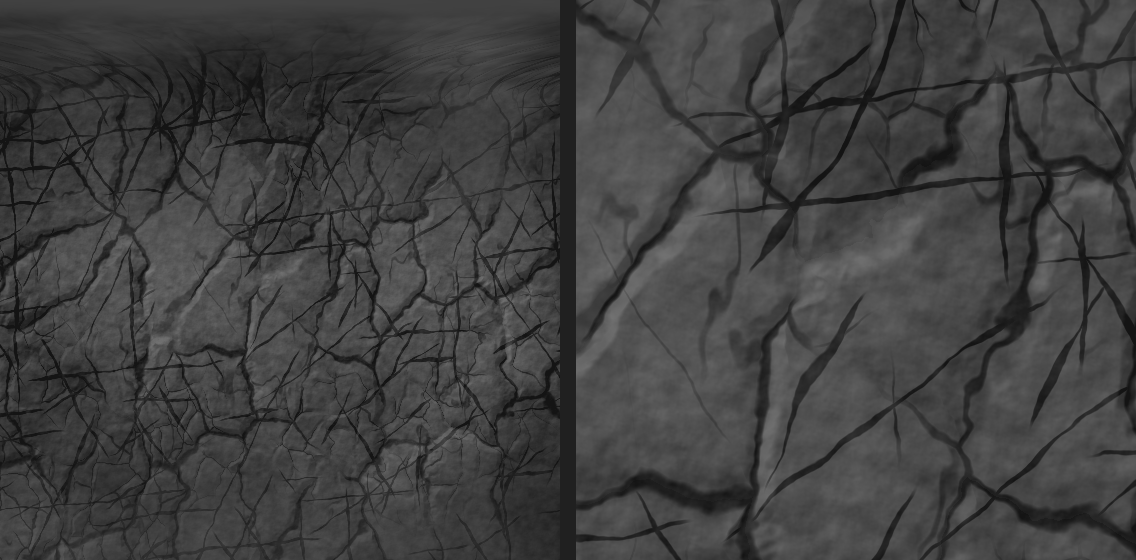
Left: the whole. Right: its middle third, enlarged.
This texture is drawn by a WebGL 1 fragment shader. Its source:

```glsl
precision highp float;
// Dark weathered cliff: jagged Voronoi blocks form a relief lit from the upper left.
// Thin broken fractures and wandering veins cut across it; the middle is crisp, the
// borders sink into shade and the top smears out into soft horizontal streaks.
uniform vec2 u_resolution;

#define BASE_TONE 0.238
#define RELIEF_GAIN 0.068
#define CRACK_DEPTH 0.17
#define FRACTURE_DEPTH 0.17
#define VEIN_DEPTH 0.10
#define WARP 0.11
#define JAGGEDNESS 0.028
#define BIG_BLOCKS vec2(9.0, 5.2)
#define SMALL_BLOCKS vec2(23.0, 15.0)
#define LIGHT_DIR vec2(-0.55, 0.83)
#define GRAIN 0.12

float hash(vec2 p) {
  vec3 q = fract(p.xyx * 0.1031);
  q += dot(q, q.yzx + 33.33);
  return fract((q.x + q.y) * q.z);
}

vec2 hash2(vec2 p) {
  return vec2(hash(p), hash(p + 71.7));
}

float noise(vec2 p) {
  vec2 i = floor(p), f = fract(p);
  f = f * f * (3.0 - 2.0 * f);
  return mix(mix(hash(i), hash(i + vec2(1, 0)), f.x),
             mix(hash(i + vec2(0, 1)), hash(i + vec2(1, 1)), f.x), f.y);
}

float fbm(vec2 p) {
  float sum = 0.0, amp = 0.533;
  for (int i = 0; i < 4; i++) {
    sum += amp * noise(p);
    p = mat2(1.6, 1.2, -1.2, 1.6) * p + 9.7;
    amp *= 0.5;
  }
  return sum;
}

vec2 wander(vec2 p) {
  return vec2(fbm(p), fbm(p + 37.3)) - 0.5;
}

// Voronoi cell: x = distance to the border, y = cell id, zw = offset from the seed
vec4 blocks(vec2 p) {
  vec2 cell = floor(p), f = fract(p), nearest = vec2(0.0), owner = vec2(0.0);
  float best = 9.0, border = 9.0;
  for (int y = -1; y <= 1; y++)
    for (int x = -1; x <= 1; x++) {
      vec2 g = vec2(x, y), r = g + hash2(cell + g) - f;
      float d = dot(r, r);
      if (d < best) { best = d; nearest = r; owner = cell + g; }
    }
  for (int y = -1; y <= 1; y++)
    for (int x = -1; x <= 1; x++) {
      vec2 g = vec2(x, y), r = g + hash2(cell + g) - f, side = r - nearest;
      if (dot(side, side) > 0.0001)
        border = min(border, dot(0.5 * (r + nearest), normalize(side)));
    }
  return vec4(border, hash(owner + 5.3), -nearest);
}

// Gap between blocks whose width swells and dies away along its length
float gap(float border, float swell) {
  float width = 0.014 + 0.055 * swell * swell;
  return (1.0 - smoothstep(0.3 * width, width, border)) * smoothstep(0.3, 0.5, swell);
}

// Rock surface: x = height, y = crack darkness, z = block tone
vec3 rock(vec2 p) {
  vec2 w = p + WARP * wander(p * 5.0) + JAGGEDNESS * wander(p * 26.0);
  vec4 big = blocks(w * BIG_BLOCKS), small = blocks(w * SMALL_BLOCKS + 3.0);
  float shattered = smoothstep(0.32, 0.65, noise(p * 4.5 + 11.0));
  vec2 tilt = hash2(vec2(big.y * 900.0, 3.0)) - 0.5;
  float rise = smoothstep(0.0, 0.13, big.x), step2 = smoothstep(0.0, 0.2, small.x);
  float height = rise * (0.012 + 0.045 * dot(big.zw, tilt));
  height += shattered * step2 * (0.005 + 0.014 * (small.y - 0.5) * small.z);
  height += 0.014 * fbm(p * vec2(26.0, 17.0)) + 0.003 * fbm(p * 110.0);
  float crack = max(gap(big.x, noise(p * 12.0)),
                    0.8 * shattered * gap(small.x, noise(p * 19.0 + 4.0)));
  crack = max(crack, 0.35 * exp(-16.0 * big.x) * noise(p * 12.0));
  return vec3(height, crack, 0.65 * big.y + 0.35 * mix(0.5, small.y, shattered));
}

// Straight thin fractures in five directions, each broken into tapering runs
float fractures(vec2 p, float px) {
  float dark = 0.0;
  vec2 bent = p + 0.03 * wander(p * 8.0) + 0.006 * wander(p * 45.0);
  for (int i = 0; i < 5; i++) {
    float k = float(i), a = 0.5 * k - 0.55, count = 13.0 + k;
    vec2 q = mat2(cos(a), sin(a), -sin(a), cos(a)) * bent;
    float strip = floor(q.x * count);
    float offset = fract(q.x * count) - 0.25 - 0.5 * hash(vec2(strip, k));
    float run = smoothstep(0.56, 0.9, noise(vec2(strip * 17.0 + k * 5.0, q.y * 8.0 + strip * 3.7)));
    float width = 0.0035 * run * noise(q * 40.0);
    float line = 1.0 - smoothstep(width, width + 0.0008 + 0.5 * px, abs(offset) / count);
    dark = max(dark, line * smoothstep(0.0, 0.25, run));
  }
  return dark;
}

// Hairline veins along the level lines of upright noise
float veins(vec2 p) {
  float ridge = abs(fbm(p * vec2(15.0, 8.0) + 50.0) - 0.5);
  return (1.0 - smoothstep(0.004, 0.022, ridge)) * smoothstep(0.45, 0.7, noise(p * 13.0 + 8.0));
}

void main() {
  vec2 uv = gl_FragCoord.xy / u_resolution;
  float px = 1.0 / u_resolution.y;
  float top = smoothstep(0.82, 0.98, uv.y);
  vec2 p = vec2(0.5 + (uv.x - 0.5) * mix(1.0, 0.45, top), uv.y);

  // Where the rock is crisp and lit
  float patches = fbm(uv * 3.6 + 2.0) - 0.5;
  float heart = smoothstep(0.02, 0.42, uv.y + 0.5 * patches) * (1.0 - smoothstep(0.58, 0.84, uv.y + 0.4 * patches));
  float sides = smoothstep(0.0, 0.18, uv.x) * (1.0 - smoothstep(0.84, 1.0, uv.x));
  float crisp = mix(0.4, 1.0, heart) * (1.0 - 0.9 * top);

  // Directional light from the slope of the relief
  vec3 here = rock(p);
  float reach = 0.002;
  float slope = (here.x - rock(p + reach * LIGHT_DIR).x) / reach;
  float tone = BASE_TONE + 0.2 * patches + 0.05 * (heart - 0.5) + 0.04 * (sides - 0.75);
  tone += crisp * (RELIEF_GAIN * clamp(slope, -1.2, 1.4) + 0.09 * (here.z - 0.45));
  tone += GRAIN * (0.35 + 0.65 * crisp) * (fbm(p * vec2(80.0, 105.0)) - 0.5);
  float cut = max(CRACK_DEPTH * here.y, FRACTURE_DEPTH * fractures(p, px));
  tone -= crisp * max(cut, VEIN_DEPTH * veins(p));

  // Smeared bands and the pale strip along the top edge
  float bend = uv.y + 0.05 * fbm(uv * 3.0);
  float streaks = fbm(vec2(uv.x * 2.5, bend * 34.0)) - 0.5;
  tone += 0.11 * streaks * smoothstep(0.7, 0.92, uv.y);
  tone = mix(tone, 0.265 + 0.03 * streaks, smoothstep(0.95, 0.998, uv.y));
  gl_FragColor = vec4(vec3(clamp(tone, 0.08, 0.5)), 1.0);
}
```
